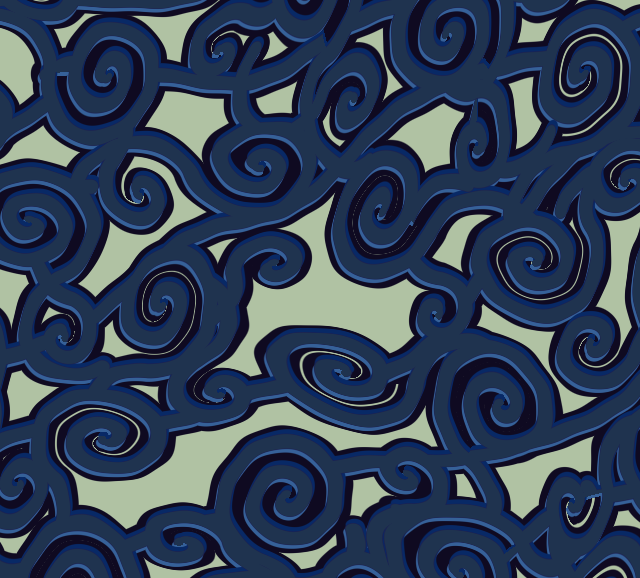
Reproduce this pattern procedurally as a Shadertoy shader.

```glsl
// Dense scrollwork: spiral curls with hooked tails, joined by wavy stems.
// One distance field gives the centre lines; it is stroked several times,
// with shifted copies for the lit lower edge and the royal blue upper edge.

const float TAU = 6.28318;
const float CELL = 0.2;

vec4 hash4(vec2 c) {
    return fract(sin(dot(c, vec2(127.1, 311.7)) + vec4(0.0, 1.7, 3.1, 5.3)) * 43758.5);
}

mat2 rotation(float a) {
    return mat2(cos(a), sin(a), -sin(a), cos(a));
}

// x: distance to the spiral line, y: signed distance to its outermost turn
vec2 spiral(vec2 q, float radius, float pitch) {
    float r = length(q);
    float turn = fract(atan(q.y, q.x) / TAU);
    float outer = radius - pitch * (1.0 - turn);
    float ring = max(round((outer - r) / pitch), 0.0);
    return vec2(abs(r - max(outer - ring * pitch, 0.0)), r - outer);
}

// Half circle that leaves the spiral's end along its tangent
float hookedTail(vec2 q, float radius, float bend) {
    q.x -= radius + bend;
    return q.y > 0.0 ? abs(length(q) - bend) : length(vec2(abs(q.x) - bend, q.y));
}

// Long wavy stems, one per row
float stems(vec2 p) {
    float row = floor(p.y * 4.0);
    float wave = 0.06 * sin(5.0 * p.x + 2.0 * row) + 0.02 * sin(11.0 * p.x + row);
    return 0.95 * abs(p.y - (row + 0.5) / 4.0 - wave);
}

// Distance to the nearest centre line of the scrollwork
float scrollwork(vec2 p) {
    // Layered sines bend the layout and roughen the strokes
    p = rotation(-0.45) * p + 3.0;
    p += 0.032 * sin(6.0 * p.yx + vec2(1.0, 4.0));
    p += 0.010 * sin(17.0 * p.yx + vec2(3.0, 0.5));
    p += 0.0013 * sin(85.0 * p.yx + 20.0 * p);

    float curl = 1.0, disc = 1.0, vine = stems(p);
    vec2 home = floor(p / CELL);
    for (int i = 0; i < 25; i++) {
        vec2 cell = home + vec2(i % 5, i / 5) - 2.0;
        vec4 h = hash4(cell);
        // Large and small curls alternate like a chequerboard
        float large = mod(cell.x + cell.y, 2.0);
        float radius = mix(0.06, 0.105, large) + 0.018 * h.z;
        float pitch = 0.047 + 0.014 * fract(h.y * 9.0);

        vec2 q = p - (cell + 0.5 + 0.2 * (h.xy - 0.5)) * CELL;
        q = rotation(TAU * h.w) * q;
        q *= 1.0 + vec2(0.13, -0.13) * (2.0 * fract(h.z * 5.0) - 1.0);
        if (fract(h.x * 7.0) < 0.5) q.y = -q.y;

        vec2 s = spiral(q, radius, pitch);
        curl = min(curl, s.x);
        disc = min(disc, s.y);
        vine = min(vine, hookedTail(q, radius, 0.075 + 0.025 * h.x));
    }
    // Vines stop where they meet the outer turn of a curl
    return min(curl, max(vine, -disc));
}

void mainImage(out vec4 fragColor, in vec2 fragCoord) {
    vec2 p = fragCoord / iResolution.y;
    float soft = 0.7 / iResolution.y;

    vec3 sage = vec3(0.69, 0.76, 0.64);
    vec3 ink = vec3(0.06, 0.04, 0.13);
    vec3 skyBlue = vec3(0.21, 0.38, 0.60);
    vec3 royalBlue = vec3(0.03, 0.16, 0.40);
    vec3 indigo = vec3(0.11, 0.12, 0.31);
    vec3 slate = vec3(0.12, 0.20, 0.31);

    float centre = scrollwork(p);
    float lower = scrollwork(p + vec2(0.0027, 0.0060));
    float upper = scrollwork(p - vec2(0.0025, 0.0066));

    // Strokes from the widest to the narrowest
    vec3 color = mix(ink, sage, smoothstep(-soft, soft, centre - 0.0275));
    color = mix(skyBlue, color, smoothstep(-soft, soft, lower - 0.0128));
    color = mix(royalBlue, color, smoothstep(-soft, soft, upper - 0.0137));
    color = mix(indigo, color, smoothstep(-soft, soft, centre - 0.0127));
    color = mix(slate, color, smoothstep(-soft, soft, centre - 0.0118));

    fragColor = vec4(color, 1.0);
}
```
